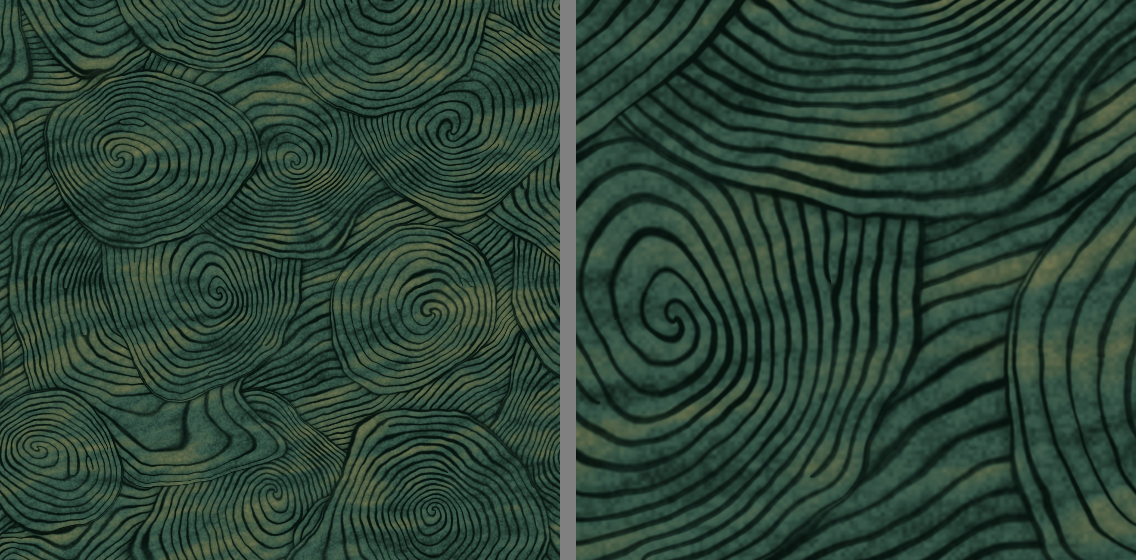
Left: the whole. Right: its middle third, enlarged.
Reproduce this pattern procedurally as a WebGL 2 fragment shader.

```glsl
#version 300 es
precision highp float;

uniform vec2 u_resolution;
out vec4 fragColor;

#define CELLS 3.4          // swirls across the canvas
#define JITTER 0.50        // scatter of the swirl centres
#define LINE_GAP 0.0130    // distance between grooves
#define INK_WIDTH 0.0016   // half width of a groove
#define BODY_TONE 1.04     // mean brightness of the cloth
#define STREAK 1.25        // contrast of the pale streaks
#define GRAIN 0.62         // contrast of the fine grain
#define BULGE 0.42         // how far swirls stray from ellipses

const float TAU = 6.2831853;
const vec3 INK = vec3(0.025, 0.072, 0.054);
const vec3 MOSS = vec3(0.220, 0.332, 0.273);
const vec3 SAND = vec3(0.410, 0.468, 0.360);
const vec2 LIGHT = vec2(-0.5, 0.86);

// One drawn groove: half width, softness and darkness
struct Pen { float width, soft, press; };

float hash(vec2 p) {
  vec3 q = fract(p.xyx * 0.1031);
  q += dot(q, q.yzx + 33.33);
  return fract((q.x + q.y) * q.z);
}

vec2 hash2(vec2 p) {
  return vec2(hash(p), hash(p + 17.3));
}

float noise(vec2 p) {
  vec2 i = floor(p), f = fract(p);
  f = f * f * (3.0 - 2.0 * f);
  return mix(mix(hash(i), hash(i + vec2(1, 0)), f.x),
             mix(hash(i + vec2(0, 1)), hash(i + vec2(1, 1)), f.x), f.y);
}

float fbm(vec2 p) {
  float sum = 0.0, gain = 0.53;
  for (int i = 0; i < 4; i++) {
    sum += gain * noise(p);
    p = p * 2.03 + 11.7;
    gain *= 0.5;
  }
  return sum;
}

float stroke(float dist, Pen pen) {
  return 1.0 - pen.press * (1.0 - smoothstep(pen.width - pen.soft, pen.width + pen.soft, dist));
}

// Padded ridges between dark grooves; slope is in grooves per unit
float ridges(float phase, float slope, vec2 outward, Pen pen) {
  float x = fract(phase);
  float groove = (0.5 - abs(x - 0.5)) / slope;
  float puff = 4.0 * x * (1.0 - x);
  float relief = 0.74 + 0.36 * puff + 0.34 * (x - 0.5) * dot(outward, LIGHT);
  pen.width *= mix(0.7, 1.3, hash(vec2(floor(phase + 0.5), 4.0)));
  return relief * stroke(groove, pen);
}

// Lays one spiral disc over the relief below it
float addSwirl(float below, vec2 p, vec2 cell, float layer, Pen pen) {
  vec2 centre = (cell + 0.5 + JITTER * (hash2(cell) - 0.5)) / CELLS;
  float radius = (0.80 - 0.10 * layer) * mix(0.72, 1.06, hash(cell + 5.1)) / CELLS;
  float lean = TAU * hash(cell + 9.4);
  vec2 skew = mix(0.12, 0.36, hash(cell + 2.6)) * vec2(cos(lean), sin(lean));

  // Rings are bulging ellipses with their focus at the centre
  vec2 d = p - centre;
  float dist = max(length(d), 1e-4);
  float bulge = 1.0 + BULGE * (noise(p * 7.0 + cell * 3.7) - 0.5);
  float r = (dist + dot(skew, d)) * bulge;
  vec2 gradient = (d / dist + skew) * bulge;
  float edge = (radius - r) / length(gradient);
  if (edge < -0.03) return below;

  float hand = hash(cell + 7.7) < 0.5 ? -1.0 : 1.0;
  float arms = 2.0 + floor(2.0 * hash(cell + 3.3));
  float phase = r / LINE_GAP + hand * arms * atan(d.y, d.x) / TAU;

  // Forks, where a groove ends or splits
  for (float k = 0.0; k < 6.0; k++) {
    vec2 rnd = hash2(cell * 1.9 + k * 6.3);
    float a = TAU * rnd.x;
    vec2 fork = d - radius * mix(0.35, 1.0, rnd.y) * vec2(cos(a), sin(a));
    phase += (mod(k, 2.0) * 2.0 - 1.0) * atan(fork.y, fork.x) / TAU;
  }

  float slope = length(vec2(length(gradient) / LINE_GAP, arms / (TAU * dist)));
  // Grooves differ in weight only where the seams of the angles cannot show
  float disc = ridges(phase, slope, normalize(gradient), pen);
  float shadow = mix(0.66, 1.0, smoothstep(0.0, 0.011, -edge));
  float relief = mix(below * shadow, disc, smoothstep(-pen.soft, pen.soft, edge));
  return relief * stroke(abs(edge), pen);
}

void main() {
  vec2 uv = gl_FragCoord.xy / u_resolution.y;

  // Hand-drawn wobble of all grooves
  vec2 p = uv + 0.040 * (vec2(noise(uv * 7.0), noise(uv * 7.0 + 31.0)) - 0.5);
  p += 0.010 * (vec2(noise(uv * 24.0), noise(uv * 24.0 + 47.0)) - 0.5);
  p += 0.0022 * (vec2(noise(uv * 80.0), noise(uv * 80.0 + 13.0)) - 0.5);
  Pen pen = Pen(INK_WIDTH * mix(0.6, 1.4, noise(uv * 30.0 + 5.0)),
                max(0.0012, 0.75 / u_resolution.y),
                mix(0.68, 1.0, smoothstep(0.2, 0.7, noise(uv * 16.0 + 71.0))));

  // Flowing ridges in the gaps, then three layers of swirls
  float flow = dot(p, vec2(-0.5, 0.86)) + 0.10 * noise(p * 6.0) + 0.02 * noise(p * 15.0);
  float relief = ridges(flow / LINE_GAP, 1.0 / LINE_GAP, LIGHT, pen);
  vec2 home = floor(p * CELLS);
  for (float layer = 0.0; layer < 3.0; layer++) {
    for (int i = 0; i < 25; i++) {
      vec2 cell = home + vec2(i % 5 - 2, i / 5 - 2);
      if (floor(3.0 * hash(cell + 21.5)) != layer) continue;
      relief = addSwirl(relief, p, cell, layer, pen);
    }
  }

  // Slanted streaks, wrinkles and grain of the cloth
  vec2 slant = vec2(dot(uv, vec2(0.97, 0.22)), dot(uv, vec2(-0.22, 0.97)));
  float streak = fbm(slant * vec2(11.0, 44.0) + 1.5 * noise(uv * 8.0));
  vec2 fold = slant * vec2(40.0, 75.0);
  float wrinkle = fbm(fold) - fbm(fold + vec2(0.25, -0.45));
  float grain = 0.6 * noise(uv * 380.0) + 0.4 * noise(uv * 190.0 + 8.0) - 0.5;
  float cloud = fbm(uv * 5.0 + 60.0) - 0.5;
  float body = BODY_TONE + STREAK * (streak - 0.5) + 0.45 * cloud + 0.40 * wrinkle;
  float tone = max(relief * body + GRAIN * grain * mix(0.25, 1.0, relief), 0.0);

  // Teal in the shade, ochre on the streaks
  vec3 colour = mix(INK, MOSS, min(tone, 1.0));
  colour = mix(colour, SAND, clamp(tone - 1.0, 0.0, 1.1));
  float warmth = smoothstep(0.40, 0.76, streak + 0.5 * cloud);
  colour *= mix(vec3(0.92, 1.0, 1.02), vec3(1.13, 1.01, 0.90), warmth);
  fragColor = vec4(colour, 1.0);
}
```
